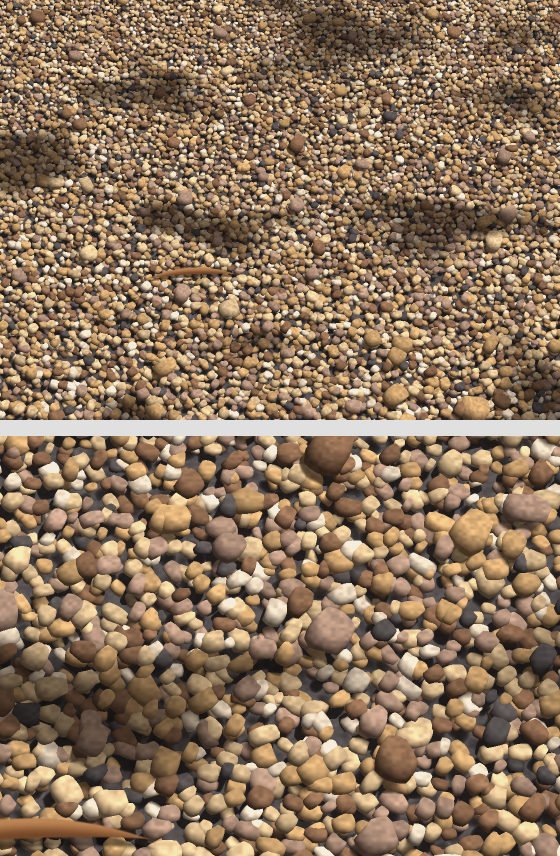
Top: the whole. Bottom: its middle third, enlarged.
This texture is drawn by a WebGL 1 fragment shader. Its source:

```glsl
precision highp float;
// Coarse sunlit beach sand: perspective layers of rounded grains and pebbles with a dry leaf.
uniform vec2 u_resolution;

const float NEAR_SIZE = 0.024;  // grain pitch at the bottom edge
const float SHRINK = 0.0125;    // loss of pitch per unit of height

struct Stone {
  float height;
  vec3 normal;
  vec4 tint;
  float coarse;
};

vec4 hash4(vec2 p) {
  vec4 a = vec4(dot(p, vec2(127.1, 311.7)), dot(p, vec2(269.5, 183.3)),
                dot(p, vec2(113.5, 271.9)), dot(p, vec2(246.1, 124.6)));
  return fract(sin(a) * 43758.5);
}

float noise(vec2 p) {
  vec2 i = floor(p), f = fract(p);
  f = f * f * (3.0 - 2.0 * f);
  return mix(mix(hash4(i).x, hash4(i + vec2(1, 0)).x, f.x),
             mix(hash4(i + vec2(0, 1)).x, hash4(i + vec2(1, 1)).x, f.x), f.y);
}

float fbm(vec2 p) {
  return 0.55 * noise(p) + 0.3 * noise(p * 2.1 + 7.3) + 0.15 * noise(p * 4.3 + 3.1);
}

float pitchAt(float y) {
  return NEAR_SIZE - SHRINK * y;
}

// Keeps the highest stone of one jittered grid; p.x is measured from the centre line.
void addLayer(vec2 p, float cellSize, float density, float lift, float seed, inout Stone top) {
  float pitch = pitchAt(p.y);
  vec2 ground = vec2(p.x / pitch, log(NEAR_SIZE / pitch) / SHRINK);
  vec2 base = floor(ground / cellSize);
  float coarse = step(1.5, cellSize);
  for (int j = -1; j <= 1; j++) {
    for (int i = -1; i <= 1; i++) {
      vec2 cell = base + vec2(i, j);
      vec4 rnd = hash4(cell + seed);
      vec4 tint = hash4(cell + seed + 41.7);
      if (tint.w > density) continue;
      vec2 g = (cell + 0.12 + 0.76 * rnd.xy) * cellSize;
      float size = NEAR_SIZE * exp(-SHRINK * g.y);
      vec2 offset = (p - vec2(g.x * size, (NEAR_SIZE - size) / SHRINK)) / size;

      float radius = cellSize * mix(0.46, 0.76, rnd.z * rnd.z) * mix(1.0, 0.62, coarse);
      float angle = (rnd.w - 0.5) * 2.6;
      mat2 turn = mat2(cos(angle), -sin(angle), sin(angle), cos(angle));
      vec2 q = turn * offset / radius;
      q.y /= mix(0.6, 0.92, tint.y);
      q.x += 0.25 * (tint.z - 0.5) * q.y * q.y;
      float d = mix(length(q), 1.12 * max(abs(q.x), abs(q.y)), 0.4);
      // One broken side per stone
      float side = 6.28 * fract(tint.z * 9.0);
      d = max(d, 1.3 * dot(q, vec2(cos(side), sin(side))));
      if (d >= 1.0) continue;
      float dome = sqrt(1.0 - d * d);
      float height = lift + 0.45 * rnd.w + 0.6 * radius * dome;
      if (height > top.height) {
        top.height = height;
        top.normal = normalize(vec3(q * turn, dome + 0.2));
        top.tint = tint;
        top.coarse = coarse;
      }
    }
  }
}

Stone stonesAt(vec2 p) {
  Stone top = Stone(-0.1, vec3(0, 0, 1), vec4(0.45), 0.0);
  addLayer(p, 0.8, 1.0, -0.1, 3.0, top);
  addLayer(p, 1.05, 0.9, 0.05, 17.0, top);
  addLayer(p, 2.1, 0.27, 0.2, 29.0, top);
  addLayer(p, 3.6, 0.12, 0.2, 53.0, top);
  return top;
}

vec3 stoneColour(Stone stone) {
  float pick = fract(stone.tint.x * 7.0 + stone.tint.y * 13.0);
  pick = mix(pick, pick * 0.7, stone.coarse);
  vec3 c = vec3(0.34, 0.33, 0.34);                        // slate
  c = mix(c, vec3(0.53, 0.41, 0.32), step(0.04, pick));   // brown
  c = mix(c, vec3(0.66, 0.56, 0.50), step(0.20, pick));   // dusty rose
  c = mix(c, vec3(0.76, 0.63, 0.45), step(0.38, pick));   // gold
  c = mix(c, vec3(0.83, 0.74, 0.59), step(0.62, pick));   // cream
  c = mix(c, vec3(0.90, 0.86, 0.79), step(0.88, pick));   // quartz
  return c * (0.9 + 0.2 * stone.tint.z);
}

vec3 beach(vec2 p) {
  vec3 sun = normalize(vec3(0.36, 0.62, 0.7));
  float pitch = pitchAt(p.y);
  Stone stone = stonesAt(p);
  Stone blocker = stonesAt(p + sun.xy * pitch * 0.8);
  float shadow = smoothstep(0.1, 0.42, blocker.height - stone.height - 0.2);

  // Hollows between low ridges lie away from the sun
  float slope = fbm(vec2(p.x * 3.2 + p.y * 1.5, p.y * 6.5) + 11.0);
  float open = smoothstep(0.27, 0.48, slope + 0.1 * (1.0 - p.y));
  float light = min(1.4 * max(dot(stone.normal, sun), 0.0), 1.0) * (1.0 - 0.9 * shadow);
  light *= mix(0.3, 1.0, open);
  float gap = smoothstep(-0.2, 0.3, stone.height);
  float grit = 0.88 + 0.24 * noise(p / pitch * 5.0);
  vec3 sky = vec3(0.37, 0.335, 0.31) * mix(0.75, 1.0, gap) * mix(0.85, 1.0, open);
  vec3 colour = stoneColour(stone) * grit * (sky + vec3(0.76, 0.75, 0.73) * light);

  // Dry curved leaf with its shadow
  vec2 leaf = p - vec2(-0.21, 0.355);
  leaf.y += 1.2 * leaf.x * leaf.x - 0.05 * leaf.x;
  float halfWidth = 0.008 * (1.0 - pow(abs(leaf.x) / 0.105, 2.0));
  colour *= 1.0 - 0.5 * smoothstep(0.002, -0.002, abs(leaf.y + 0.007) - halfWidth);
  vec3 blade = mix(vec3(0.46, 0.28, 0.16), vec3(0.74, 0.52, 0.33), smoothstep(-0.006, 0.006, leaf.y));
  return mix(colour, blade, smoothstep(0.001, -0.001, abs(leaf.y) - halfWidth));
}

void main() {
  vec3 sum = vec3(0.0);
  for (int k = 0; k < 4; k++) {
    vec2 jitter = vec2(mod(float(k), 2.0), floor(float(k) / 2.0)) * 0.5 - 0.25;
    vec2 p = (gl_FragCoord.xy + jitter - vec2(0.5 * u_resolution.x, 0.0)) / u_resolution.y;
    sum += min(beach(p), vec3(0.96, 0.93, 0.87));
  }
  gl_FragColor = vec4(sum * 0.25, 1.0);
}
```
